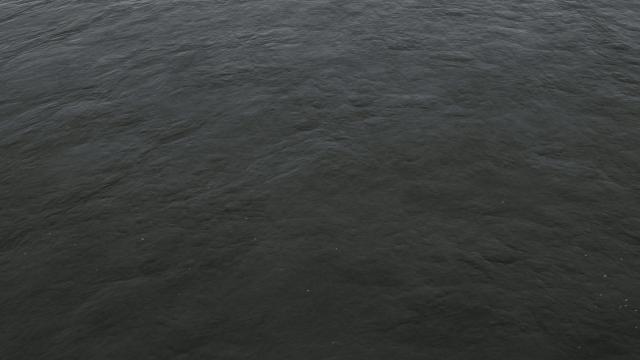
A WebGL 2 fragment shader for this texture:

```glsl
#version 300 es
precision highp float;

uniform vec2 u_resolution;
out vec4 fragColor;

float hash(vec2 p) {
    vec3 q = fract(vec3(p.xyx) * 0.1031);
    q += dot(q, q.yzx + 33.33);
    return fract((q.x + q.y) * q.z);
}

float noise(vec2 p) {
    vec2 i = floor(p), f = fract(p);
    f = f * f * f * (f * (f * 6.0 - 15.0) + 10.0);
    return mix(mix(hash(i), hash(i + vec2(1, 0)), f.x),
               mix(hash(i + vec2(0, 1)), hash(i + vec2(1, 1)), f.x), f.y);
}

// Screen position to the receding water plane, with gently bent crests
vec2 waterPlane(vec2 p) {
    float y = p.y - 0.08 * p.x + 0.10 * p.x * p.x;
    return vec2(1.35 * p.x / (1.9 - p.y), 3.1 / (1.9 - y)) + 7.0;
}

// Sharp-crested waves, each octave turned a little
float waveHeight(vec2 q) {
    float height = 0.0, frequency = 7.0;
    q += 0.05 * vec2(noise(q * 5.0), noise(q * 5.0 + 31.0));
    for (int i = 0; i < 5; i++) {
        float angle = 0.35 * sin(float(i) * 2.3 + 0.6);
        mat2 turn = mat2(cos(angle), sin(angle), -sin(angle), cos(angle));
        float n = noise(turn * q * frequency + float(i) * 17.3);
        float crest = 1.0 - abs(2.0 * n - 1.0);
        height += mix(n, crest, 0.6) * (0.7 + 0.15 * float(i)) / frequency;
        frequency *= 1.9;
    }
    return height;
}

// Sparse foam specks, gathered in loose groups
float foam(vec2 p) {
    vec2 cell = floor(p * 70.0);
    vec2 centre = 0.3 + 0.4 * vec2(hash(cell + 11.0), hash(cell + 47.0));
    vec2 d = (fract(p * 70.0) - centre) / 70.0;
    d.y -= 0.3 * d.x;
    float group = smoothstep(0.6, 0.85, noise(p * 4.0 + 5.0));
    float present = step(1.0 - 0.018 * group, hash(cell + 83.0));
    float radius = 0.0006 + 0.0012 * hash(cell + 19.0);
    float edge = 0.7 / u_resolution.y;
    float speck = 1.0 - smoothstep(radius - edge, radius + edge, length(d * vec2(0.6, 1.0)));
    return speck * present * (1.0 - smoothstep(0.35, 0.6, p.y));
}

void main() {
    vec2 p = gl_FragCoord.xy / u_resolution.y;
    p.x -= 0.5 * u_resolution.x / u_resolution.y;
    vec2 q = waterPlane(p);

    // Sky reflection brightens with distance
    float y = clamp(p.y, 0.0, 1.0);
    float tone = 0.171 + 0.05 * y + 0.135 * pow(y, 2.4);
    tone += 0.003 - 0.010 * p.x - 0.012 * p.x * p.x;

    // Broad swells, drifting patches and mid-sized chop
    float swell = noise(q * vec2(3.0, 6.0)) + 0.7 * noise(q * vec2(9.0, 15.0) + 9.0) - 0.85;
    tone += swell * mix(0.022, 0.046, y);
    vec2 chopPoint = q * vec2(19.0, 27.0) + 2.0 * noise(q * 11.0);
    float chop = noise(chopPoint) + 0.6 * noise(chopPoint * vec2(1.7, 1.9) + 5.0) - 0.8;
    tone += chop * mix(0.012, 0.05, y * y);

    // Light on the wave slopes
    float stepSize = 0.003;
    float slope = (waveHeight(q) - waveHeight(waterPlane(p - vec2(0.0, stepSize)))) / stepSize;
    float gusts = 0.5 + noise(q * vec2(4.0, 7.0) + 23.0);
    float light = slope * 0.0098 * gusts * mix(0.75, 1.0, y);
    tone += clamp(light, -0.07, 0.12);

    // Faint glitter of the smallest ripples
    tone += mix(0.016, 0.03, y) * (noise(p * vec2(130.0, 230.0) + 3.0) - 0.5);

    // Green shallows shift to cool grey highlights
    vec3 tint = mix(vec3(0.97, 1.03, 0.97), vec3(0.96, 1.01, 1.04), smoothstep(0.22, 0.29, tone));
    vec3 colour = max(tone, 0.13) * tint;
    colour = mix(colour, vec3(0.6, 0.62, 0.61), 0.7 * foam(p));
    fragColor = vec4(colour, 1.0);
}
```
